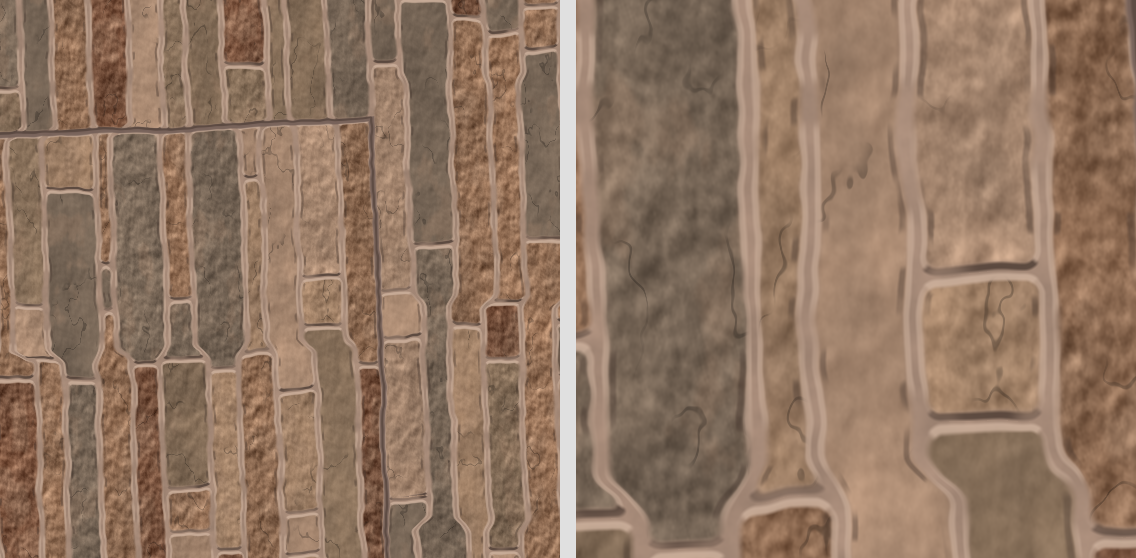
Left: the whole. Right: its middle third, enlarged.
Reproduce this texture procedurally as a Shadertoy shader.

```glsl
const float COLUMN_WIDTH = 0.064;
const float ROW_HEIGHT = 0.40;

const vec3 MORTAR = vec3(0.65, 0.54, 0.47);
const vec3 SEAM = vec3(0.45, 0.37, 0.34);
const vec3 CREVICE = vec3(0.27, 0.21, 0.18);
const vec3 HIGHLIGHT = vec3(0.82, 0.71, 0.63);
const vec3 STONES[6] = vec3[6](
    vec3(0.46, 0.315, 0.235),  // rust
    vec3(0.57, 0.43, 0.33),    // ochre
    vec3(0.61, 0.49, 0.39),    // tan
    vec3(0.52, 0.43, 0.345),   // taupe
    vec3(0.46, 0.395, 0.335),  // grey
    vec3(0.64, 0.52, 0.43));   // pale

float hash(vec2 p) {
    vec3 q = fract(p.xyx * 0.1031);
    q += dot(q, q.yzx + 33.33);
    return fract((q.x + q.y) * q.z);
}

float noise(vec2 p) {
    vec2 i = floor(p), f = fract(p);
    f = f * f * (3.0 - 2.0 * f);
    return mix(mix(hash(i), hash(i + vec2(1, 0)), f.x),
               mix(hash(i + vec2(0, 1)), hash(i + vec2(1, 1)), f.x), f.y);
}

float fbm(vec2 p) {
    float sum = 0.0, amp = 0.5;
    for (int i = 0; i < 4; i++) {
        sum += amp * noise(p);
        p = mat2(0.8, 0.6, -0.6, 0.8) * p * 2.03 + 17.0;
        amp *= 0.5;
    }
    return sum;
}

// Soft line of half width w centred on distance c
float line(float d, float c, float w) {
    return 1.0 - smoothstep(0.25 * w, w, abs(d - c));
}

// Side joint of a column; it shifts sideways from row to row
float columnEdge(float i, float y, float seed) {
    if (i == 0.0) return 0.0;
    float q = y / ROW_HEIGHT, row = floor(q + 0.5);
    float a = hash(vec2(i + seed, row + 70.0));
    float b = hash(vec2(i + seed, row + 71.0));
    float shift = mix(a, b, smoothstep(-0.04, 0.04, q - row));
    return (i + 0.76 * (shift - 0.5)) * COLUMN_WIDTH;
}

// End joint of a stone; row 0 of the left panel follows the seam
float rowEdge(float i, float row, float seed, float straight) {
    if (row == 0.0 && straight > 0.5) return 0.0;
    float jitter = mix(0.75, 0.42, straight);
    return (row + jitter * (hash(vec2(i * 3.0 + seed, row + 31.0)) - 0.5)) * ROW_HEIGHT;
}

// Returns distances to side, lower and upper joints; writes the stone id
vec3 stoneJoints(vec2 p, float seed, float straight, out vec2 id) {
    float i = floor(p.x / COLUMN_WIDTH);
    if (p.x < columnEdge(i, p.y, seed)) i -= 1.0;
    else if (p.x >= columnEdge(i + 1.0, p.y, seed)) i += 1.0;
    float left = columnEdge(i, p.y, seed), right = columnEdge(i + 1.0, p.y, seed);

    float tilt = (hash(vec2(i + seed, 5.0)) - 0.5) * 0.2 * (p.x - left);
    float y = p.y + tilt * step(0.05, abs(p.y));
    float row = floor(y / ROW_HEIGHT);
    if (y < rowEdge(i, row, seed, straight)) row -= 1.0;
    else if (y >= rowEdge(i, row + 1.0, seed, straight)) row += 1.0;
    float low = rowEdge(i, row, seed, straight);
    float high = rowEdge(i, row + 1.0, seed, straight);

    // Some stones are split into a long and a short piece
    id = vec2(i + seed, row * 2.0 + 40.0);
    float chance = hash(id + 9.0);
    if (chance < 0.42) {
        float split = mix(low, high, chance < 0.21 ? 0.25 : 0.77);
        if (y > split) { low = split; id.y += 1.0; }
        else high = split;
    }
    return vec3(min(p.x - left, right - p.x), y - low, high - y);
}

vec3 stoneColor(vec2 p, vec2 id) {
    float pick = hash(id * 1.7 + 3.0) * 6.0;
    int kind = int(min(pick, 5.0));
    float rough = kind < 2 ? 1.0 : 0.2 + 0.55 * hash(id + 21.0);
    vec2 q = p + id * 0.37;

    vec3 color = STONES[kind] * (0.95 + 0.1 * hash(id + 13.0));
    color *= 1.0 + 0.36 * (fbm(q * vec2(22.0, 14.0)) - 0.47);
    float patches = smoothstep(0.52, 0.68, fbm(q * vec2(30.0, 17.0) + 8.0));
    color = mix(color, vec3(0.62, 0.50, 0.41), 0.32 * patches);

    // Chipped relief lit from above, then thin dark veins
    vec2 g = q * vec2(72.0, 52.0);
    float relief = fbm(g) - fbm(g + vec2(-0.22, 0.32));
    color += rough * relief * vec3(0.60, 0.54, 0.48);
    float vein = line(fbm(q * vec2(20.0, 13.0) + 4.0), 0.5, 0.014);
    float broken = smoothstep(0.45, 0.7, noise(q * 28.0));
    return color * (1.0 - 0.22 * vein * broken);
}

void mainImage(out vec4 fragColor, in vec2 fragCoord) {
    vec2 p = fragCoord / iResolution.xy;
    vec2 wobble = vec2(noise(p * 17.0), noise(p * 17.0 + 50.0)) - 0.5;
    vec2 ripple = vec2(noise(p * 65.0), noise(p * 65.0 + 90.0)) - 0.5;
    vec2 bent = p + 0.007 * wobble + 0.003 * ripple;

    // Two panels meet at a slanted upright seam
    float across = bent.x - 0.694 + 0.038 * bent.y;
    float above = bent.y - 0.755 - 0.045 * bent.x;
    float isLeft = step(across, 0.0);
    vec2 local = vec2(across, mix(bent.y - 0.06, above, isLeft));
    vec2 id;
    vec3 joints = stoneJoints(local, mix(90.0, 40.0, isLeft), isLeft, id);

    // Distance to the stone outline with rounded corners
    float ends = min(joints.y, joints.z), radius = 0.014;
    vec2 corner = max(radius - vec2(joints.x, ends), 0.0);
    float d = radius - length(corner);
    float atEnd = smoothstep(-0.003, 0.003, joints.x - ends);
    float isLower = step(joints.y, joints.z);

    vec3 mortar = MORTAR * (0.9 + 0.2 * fbm(p * 55.0));
    vec3 color = mix(mortar, stoneColor(p, id), smoothstep(0.002, 0.0085, d));

    // Worn rims: dark under the stones, bright on their tops and sides
    float wear = smoothstep(0.25, 0.65, noise(p * 38.0 + 12.0));
    float chips = smoothstep(0.5, 0.8, noise(p * 60.0 + 33.0));
    color = mix(color, CREVICE, 0.75 * line(d, 0.003, 0.0035) * atEnd * isLower * (0.4 + 0.6 * wear));
    color = mix(color, HIGHLIGHT, 0.75 * line(d, 0.004, 0.004) * atEnd * (1.0 - isLower));
    color = mix(color, HIGHLIGHT, 0.5 * line(d, 0.004, 0.003) * (1.0 - atEnd) * wear);
    color = mix(color, CREVICE, 0.4 * line(d, 0.0085, 0.003) * (1.0 - atEnd) * chips);

    // Grey seams between the panels
    float level = max(abs(above), across);
    float upright = max(abs(across), above);
    float seam = min(level, upright);
    color = mix(color, SEAM, 0.9 * (1.0 - smoothstep(0.003, 0.0065, seam)));
    color = mix(color, CREVICE, 0.5 * line(min(abs(above - 0.003) + max(across, 0.0), upright), 0.0, 0.003));

    fragColor = vec4(clamp(color, 0.0, 1.0), 1.0);
}
```
